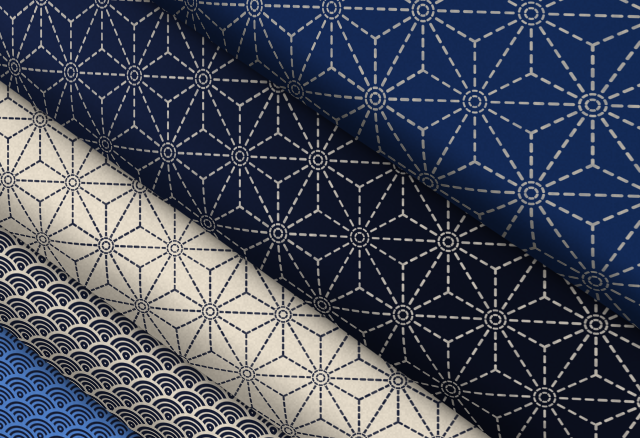
Give the GLSL for this pattern, as a Shadertoy shader.

```glsl
// Overlapping diagonal rolls of printed cotton: three with dashed hemp-leaf stars,
// two with scalloped waves. Each roll warps its repeat for perspective, folds it into
// a lattice cell, draws it with distance functions and is shaded along its lower edge.

const float TAU = 6.2831853;
const float ROW_RATIO = 0.8660254;   // row height of a triangular lattice
const float STITCH_HALF = 0.0145;    // half width of a dash, in repeats
const float DASH_FILL = 0.26;        // half length of a dash, in dash periods
const float SPOKE_START = 0.13;
const vec2 RING_RADII = vec2(0.052, 0.105);
const vec2 RING_DASHES = vec2(6.0, 10.0);
const float FAN_ROW = 0.30;
const float ARC_PITCH = 0.112;
const float ARC_COUNT = 4.0;
const float CURL_WIDTH = 0.09;
const float CURL_AMOUNT = 0.025;
const float SHADOW_WIDTH = 0.025;
const vec3 CREAM = vec3(0.91, 0.87, 0.80);
const vec3 THREAD = vec3(0.79, 0.76, 0.71);
const vec3 INK = vec3(0.085, 0.11, 0.20);
const vec3 SKY = vec3(0.32, 0.51, 0.80);
const vec3 BLUE_LEFT = vec3(0.085, 0.155, 0.32);
const vec3 BLUE_RIGHT = vec3(0.075, 0.165, 0.34);
const vec3 NAVY_LEFT = vec3(0.095, 0.14, 0.27);
const vec3 NAVY_RIGHT = vec3(0.045, 0.06, 0.115);

struct Roll {
    vec2 edge;      // height at the left side, downward slope
    vec2 origin;    // centre of one star
    vec2 spacing;   // column and row distance
    float growth;   // widening of columns towards the right
    float tilt;     // fall of the rows
    float dashes;   // dashes per repeat
};
const Roll BLUE = Roll(vec2(1.230, 0.672), vec2(1.084, 0.768), vec2(0.247, 0.205), 0.17, 0.03, 8.0);
const Roll NAVY = Roll(vec2(0.816, 0.727), vec2(0.821, 0.458), vec2(0.194, 0.172), 0.084, 0.05, 8.0);
const Roll PALE = Roll(vec2(0.810, 0.727), vec2(0.399, 0.433), vec2(0.160, 0.141), 0.04, 0.04, 10.0);
const vec2 PALE_EDGE = vec2(0.487, 0.732);
const vec2 WAVE_EDGE = vec2(0.259, 0.800);

float hash(vec2 p) {
    vec3 q = fract(vec3(p.xyx) * 0.1031);
    q += dot(q, q.yzx + 33.33);
    return fract((q.x + q.y) * q.z);
}

float noise(vec2 p) {
    vec2 i = floor(p), f = fract(p);
    f = f * f * (3.0 - 2.0 * f);
    return mix(mix(hash(i), hash(i + vec2(1, 0)), f.x),
               mix(hash(i + vec2(0, 1)), hash(i + vec2(1, 1)), f.x), f.y);
}

float fill(float d, float aa) { return 1.0 - smoothstep(-aa, aa, d); }

// Signed distance above a roll's lower edge
float edgeDistance(vec2 p, vec2 edge) {
    return (p.y - edge.x + edge.y * p.x) * inversesqrt(1.0 + edge.y * edge.y);
}

// Compress the print where the cloth turns under
vec2 curl(vec2 p, vec2 edge) {
    float t = clamp(1.0 - edgeDistance(p, edge) / CURL_WIDTH, 0.0, 1.0);
    return p - normalize(vec2(edge.y, 1.0)) * CURL_AMOUNT * t * t;
}

float dash(float along, float across, float period, float halfWidth) {
    float x = (fract(along / period) - 0.5) * period;
    return length(vec2(max(abs(x) - DASH_FILL * period, 0.0), across)) - halfWidth;
}

// Twelve spokes and two rings around each point of a triangular lattice
float stars(vec2 p, Roll roll, vec2 edge, float px) {
    vec2 v = curl(p, edge) - roll.origin;
    float column = log(max(1.0 + roll.growth * v.x / roll.spacing.x, 0.05)) / roll.growth;
    vec2 q = vec2(column, (v.y + roll.tilt * v.x) / roll.spacing.y * ROW_RATIO);
    vec2 period = vec2(1.0, 2.0 * ROW_RATIO);
    vec2 a = mod(q + 0.5 * period, period) - 0.5 * period;
    vec2 b = mod(q, period) - 0.5 * period;
    vec2 cell = dot(a, a) < dot(b, b) ? a : b;
    float r = length(cell), angle = atan(cell.y, cell.x);
    float sector = TAU / 12.0;
    float folded = mod(angle + 0.5 * sector, sector) - 0.5 * sector;
    float along = r * cos(folded);
    float halfWidth = STITCH_HALF * mix(0.85, 1.15, hash(floor((q - cell) * 4.0 + 0.5)));
    float d = max(dash(along, r * sin(folded), 1.0 / roll.dashes, halfWidth), SPOKE_START - along);
    for (int i = 0; i < 2; i++) {
        float R = RING_RADII[i];
        d = min(d, dash(angle * R, r - R, TAU * R / RING_DASHES[i], halfWidth * 0.8));
    }
    return fill(d, px / roll.spacing.x) * mix(0.8, 1.0, noise(q * 22.0));
}

// Overlapping fans of concentric arcs, lower rows in front
float fans(vec2 p, float size, float tilt, float arcHalf, float px) {
    vec2 q = vec2(p.x, p.y + tilt * p.x) / size;
    float aa = px / size, row = floor(q.y / FAN_ROW), ink = 0.0;
    for (float i = 1.0; i >= -1.0; i--) {
        float n = row + i;
        float r = length(vec2(fract(q.x + 0.5 * mod(n, 2.0)) - 0.5, q.y - n * FAN_ROW));
        float d = (abs(fract(r / ARC_PITCH) - 0.5) - arcHalf) * ARC_PITCH;
        float arcs = fill(d, aa) * step(r, ARC_COUNT * ARC_PITCH);
        ink = mix(ink, arcs, fill(r - 0.5, aa));
    }
    return ink;
}

// Lay a shaded roll, with its cast shadow, over what lies beneath
vec3 lay(vec3 below, vec3 cloth, vec2 p, vec2 edge, float dim, float px) {
    float d = edgeDistance(p, edge);
    below *= 1.0 - 0.5 * exp(-max(-d, 0.0) / SHADOW_WIDTH);
    return mix(below, cloth * mix(dim, 1.0, smoothstep(0.0, 0.13, d)), smoothstep(-px, px, d));
}

void mainImage(out vec4 fragColor, in vec2 fragCoord) {
    vec2 p = fragCoord / iResolution.y;
    float px = 0.8 / iResolution.y;
    float across = p.x * iResolution.y / iResolution.x;

    vec3 color = mix(SKY, INK, fans(p, 0.092, 0.25, 0.24, px));
    vec3 wave = mix(CREAM, INK, fans(curl(p, WAVE_EDGE), 0.096, 0.25, 0.33, px));
    color = lay(color, wave, p, WAVE_EDGE, 0.65, px);
    vec3 pale = mix(CREAM, INK, stars(p, PALE, PALE_EDGE, px));
    color = lay(color, pale, p, PALE_EDGE, 0.66, px);
    vec3 navy = mix(mix(NAVY_LEFT, NAVY_RIGHT, smoothstep(0.0, 0.75, across)), THREAD, stars(p, NAVY, NAVY.edge, px));
    color = lay(color, navy, p, NAVY.edge, 0.6, px);
    vec3 blue = mix(mix(BLUE_LEFT, BLUE_RIGHT, across), THREAD * 0.92, stars(p, BLUE, BLUE.edge, px));
    color = lay(color, blue, p, BLUE.edge, 0.45, px);

    // Woven grain and soft uneven light
    color *= 0.94 + 0.06 * noise(p * 260.0) + 0.06 * (noise(p * 4.0) - 0.5);
    fragColor = vec4(color, 1.0);
}
```
